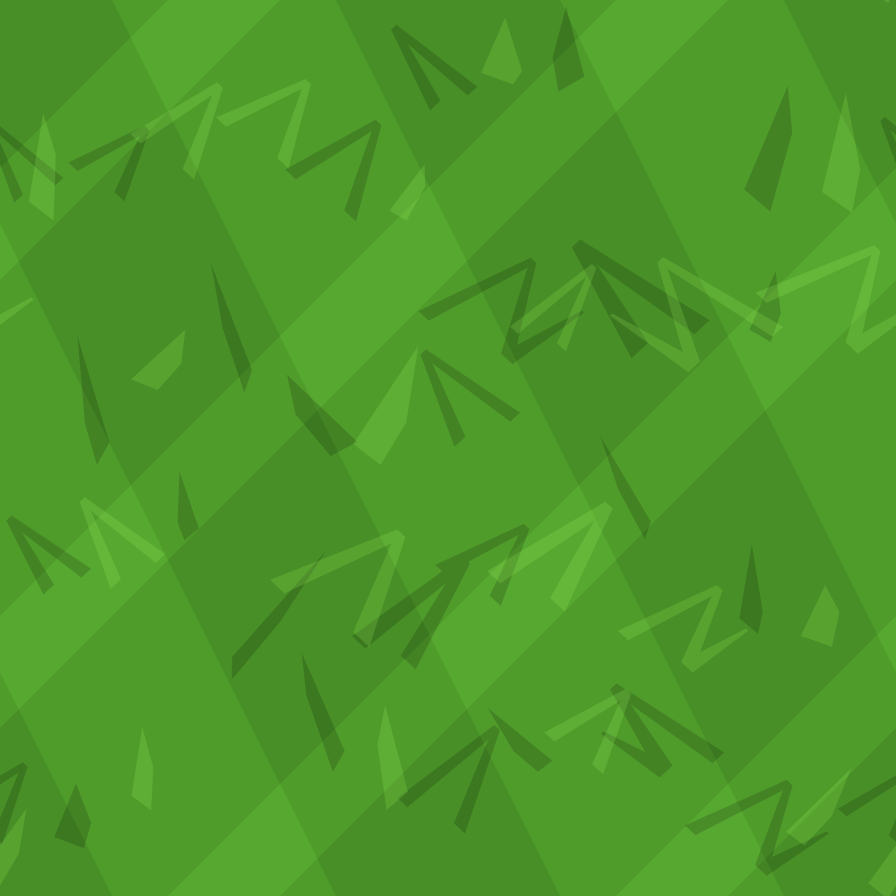
Write a Shadertoy shader that draws this pattern.

```glsl
// Seamless stylised lawn: soft diagonal bands with angular dark and light grass shards.

const vec3 SHADE_GREEN = vec3(0.28, 0.56, 0.15);   // darkest band
const vec3 BAND_STEP   = vec3(0.031, 0.05, 0.019); // brightening per band layer
const vec3 LIME        = vec3(0.60, 0.95, 0.35);   // tint of light shards
const float LIME_ALPHA = 0.20;
const float DARK_GAIN  = 0.84;                     // dimming under dark shards
const float GRID       = 4.0;                      // clusters per canvas side
const int   CHAIN      = 3;                        // shards per cluster
const float SPACING    = 0.078;                    // gap between shards of a cluster
const float JITTER     = 0.55;                     // cluster wander, in cells
const float RIBBON_SHARE = 0.55;                   // zigzags versus plain blades

vec4 hash4(vec3 p) {
    vec4 q = fract((p.xyzx * 7.3 + 3.7) * vec4(0.1031, 0.1030, 0.0973, 0.1099));
    q += dot(q, q.wzxy + 33.33);
    return fract((q.xxyz + q.yzzw) * q.zywx);
}

float cross2(vec2 a, vec2 b) { return a.x * b.y - a.y * b.x; }

// Signed distance to the line a-b, positive on its right side
float edgeSide(vec2 p, vec2 a, vec2 b) {
    return cross2(p - a, b - a) / max(length(b - a), 1e-5);
}

// Convex quad, either winding, negative inside
float quad(vec2 p, vec2 a, vec2 b, vec2 c, vec2 d) {
    float winding = cross2(c - a, d - b) < 0.0 ? -1.0 : 1.0;
    vec4 sides = winding * vec4(edgeSide(p, a, b), edgeSide(p, b, c),
                                edgeSide(p, c, d), edgeSide(p, d, a));
    return max(max(sides.x, sides.y), max(sides.z, sides.w));
}

// Pointed blade with a slanted foot
float blade(vec2 p, vec4 rnd) {
    float h = mix(0.028, 0.072, rnd.x);
    float w = mix(0.010, 0.026, rnd.y);
    p.x -= p.y * mix(-0.1, 0.9, rnd.z * rnd.z);
    return quad(p, vec2(0.4 * w, h), vec2(-w, -0.65 * h),
                vec2(0.5 * w, -h), vec2(w, mix(-0.6, 0.3, rnd.w) * h));
}

// Folded ribbon of two or three tapered legs
float ribbon(vec2 p, vec4 rnd) {
    float size = mix(0.075, 0.125, rnd.x);
    p /= size;
    vec2 a = vec2(-0.55 - 0.25 * rnd.y, -0.35 + 0.35 * rnd.z);
    vec2 b = vec2(0.30 + 0.25 * rnd.w, 0.45);
    vec2 c = vec2(-0.15 + 0.25 * rnd.z, -0.50);
    vec2 e = c + vec2(0.80, 0.20 + 0.25 * rnd.y);
    vec2 fold = vec2(0.14, -0.13) * mix(0.75, 1.15, rnd.w);
    float d = min(quad(p, a, b, b + 0.5 * fold, a + 0.9 * fold),
                  quad(p, b, c, c + fold, b + 0.5 * fold));
    if (rnd.y > 0.6) d = min(d, quad(p, c, e, e + 0.2 * fold, c + fold));
    return d * size;
}

// Distances to the nearest dark (x) and light (y) shard
vec2 shards(vec2 uv) {
    vec2 nearest = vec2(1.0);
    vec2 home = floor(uv * GRID);
    for (int j = -1; j <= 1; j++)
    for (int i = -1; i <= 1; i++) {
        vec2 cell = home + vec2(i, j);
        vec2 wrapped = mod(cell, GRID);
        vec4 place = hash4(vec3(wrapped, 0.0));
        vec2 center = (cell + 0.5 + JITTER * (place.xy - 0.5)) / GRID;
        vec2 heading = vec2(1.0, 1.1 * (place.z - 0.5));
        for (int k = 0; k < CHAIN; k++) {
            vec4 form = hash4(vec3(wrapped, float(k) + 1.0));
            vec4 style = hash4(vec3(wrapped, float(k) + 11.0));
            bool isDark = (k + int(place.w * 2.0)) % 2 == 0;
            vec2 p = uv - center - heading * SPACING * float(k - 1);
            p.y -= 0.05 * (style.z - 0.5);
            // Dark shards lean mostly left, light ones mostly right
            if (style.x < (isDark ? 0.6 : 0.2)) p.x = -p.x;
            float d = style.y < RIBBON_SHARE ? ribbon(p, form) : blade(p, form);
            if (isDark) nearest.x = min(nearest.x, d);
            else        nearest.y = min(nearest.y, d);
        }
    }
    return nearest;
}

// Repeating stripe of the given duty centred on phase 0.5
float stripe(float phase, float duty, float pixel) {
    float d = abs(fract(phase) - 0.5) - 0.5 * duty;
    return clamp(0.5 - d / pixel, 0.0, 1.0);
}

void mainImage(out vec4 fragColor, in vec2 fragCoord) {
    vec2 uv = fragCoord / iResolution.xy;
    float pixel = 1.0 / min(iResolution.x, iResolution.y);

    // Two crossing sets of diagonal bands
    float steep = stripe(2.0 * uv.x + uv.y, 0.5, 2.2 * pixel);
    float rising = stripe(2.0 * (uv.x - uv.y), 0.25, 2.8 * pixel);
    vec3 color = SHADE_GREEN + BAND_STEP * (steep + rising);

    // Translucent shards
    vec2 cover = clamp(0.5 - shards(uv) / pixel, 0.0, 1.0);
    color *= mix(1.0, DARK_GAIN, cover.x);
    color = mix(color, LIME, LIME_ALPHA * cover.y);

    fragColor = vec4(color, 1.0);
}
```
